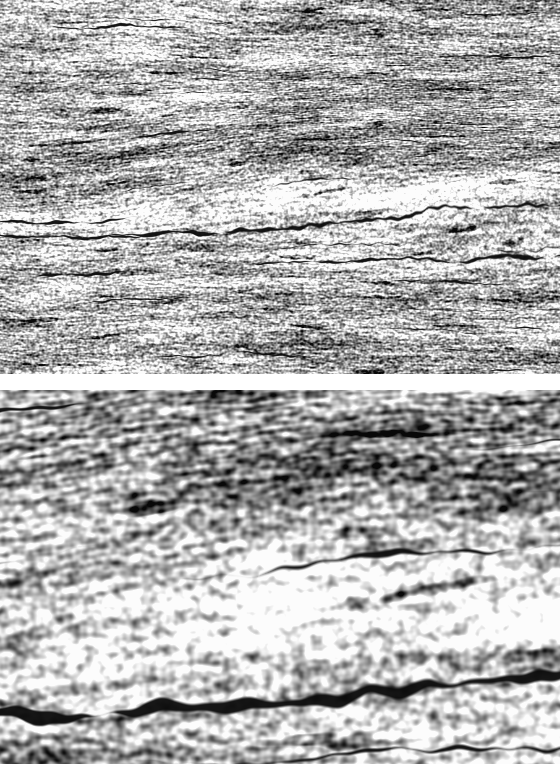
Top, the full canvas; bottom, a detail of the centre.
This texture is drawn by a WebGL 2 fragment shader. Its source:

```glsl
#version 300 es
precision highp float;
// Weathered grey wood: fine streaked grain, pale and dark bands, thin black cracks.

uniform vec2 u_resolution;
out vec4 fragColor;

float hash(vec2 p) {
    vec3 q = fract(p.xyx * vec3(0.1031, 0.1030, 0.0973));
    q += dot(q, q.yzx + 33.33);
    return fract((q.x + q.y) * q.z);
}

float cornerSlope(vec2 cell, vec2 offset) {
    float angle = 6.2832 * hash(cell + 200.0);
    return dot(vec2(cos(angle), sin(angle)), offset);
}

// Gradient noise, about -0.7 to 0.7
float noise(vec2 p) {
    vec2 i = floor(p), f = fract(p);
    vec2 w = f * f * f * (f * (f * 6.0 - 15.0) + 10.0);
    vec2 e = vec2(1.0, 0.0);
    return mix(mix(cornerSlope(i, f), cornerSlope(i + e, f - e), w.x),
               mix(cornerSlope(i + e.yx, f - e.yx), cornerSlope(i + 1.0, f - 1.0), w.x), w.y);
}

// Straightens the arching fibres: x runs along them, y across
vec2 grainSpace(vec2 p) {
    float middle = (p.y - 0.57) / 0.2;
    float arch = 0.11 * smoothstep(-0.1, 1.3, p.x) * exp(-middle * middle);
    float sag = 0.02 * p.x * smoothstep(0.6, 0.95, p.y);
    float wander = 0.022 * noise(p * vec2(2.2, 3.5)) + 0.005 * noise(p * vec2(9.0, 14.0));
    return vec2(p.x, p.y - arch + sag + wander);
}

float band(float y, float centre, float width) {
    float d = (y - centre) / width;
    return exp(-d * d);
}

// Jagged tapering crack: x is its darkness, y the pale rim beside it
vec2 crack(vec2 q, vec2 centre, float halfLength, float width, float seed) {
    vec2 d = q - centre;
    float along = abs(d.x) / halfLength;
    if (along > 1.0 || abs(d.y) > 0.035) return vec2(0.0);
    d.y += 0.012 * noise(vec2(q.x * 7.0, seed)) + 0.005 * noise(vec2(q.x * 38.0, seed + 0.4));
    float taper = sqrt(1.0 - along);
    float halfWidth = width * taper * max(0.0, 0.75 + 1.5 * noise(vec2(q.x * 16.0, seed + 5.3)));
    float soft = max(0.0012, 0.7 / u_resolution.y);
    float dark = 1.0 - smoothstep(halfWidth - soft, halfWidth + soft, abs(d.y));
    return vec2(dark * smoothstep(0.0, 0.0012, halfWidth), taper * band(d.y, -0.008, 0.009));
}

void main() {
    vec2 p = gl_FragCoord.xy / u_resolution.y;
    vec2 q = grainSpace(p);

    // Broad tones
    float tone = 0.69;
    tone += 0.27 * band(q.y, 0.405, 0.042) - 0.11 * band(q.y, 0.53, 0.08);
    tone += 0.08 * band(q.y, 0.32, 0.03) - 0.05 * band(q.y, 0.2, 0.06);
    tone -= 0.12 * smoothstep(0.7, 1.5, p.x) * smoothstep(0.75, 1.0, p.y);
    tone += 0.28 * noise(q * vec2(1.4, 10.0)) + 0.28 * noise(q * vec2(3.0, 24.0) + 7.0);

    // Streaks along the fibres
    tone += 0.32 * noise(q * vec2(4.5, 48.0) + 13.0);
    tone += 0.36 * noise(q * vec2(9.0, 105.0) + 29.0);

    // Fine broken grain
    tone += 0.40 * noise(q * vec2(28.0, 150.0) + 41.0);
    tone += 0.55 * noise(q * vec2(75.0, 167.0) + 53.0);
    tone += 0.45 * noise(p * vec2(143.0, 157.0) + 67.0);

    // Short fissures
    float fissure = noise(q * vec2(5.5, 58.0) + 83.0) + 0.2 * noise(q * vec2(40.0, 90.0));
    tone -= 0.5 * smoothstep(0.36, 0.52, fissure);

    // Long cracks: two main ones, the rest scattered by height
    vec2 cracks = crack(q, vec2(0.55, 0.365), 1.1, 0.0042, 3.5);
    cracks = max(cracks, crack(q, vec2(1.15, 0.29), 0.6, 0.0038, 9.5));
    const int COUNT = 32;
    for (int i = 0; i < COUNT; i++) {
        float k = float(i);
        float size = hash(vec2(k, 3.0));
        vec2 centre = vec2(1.5 * hash(vec2(k, 11.0)),
                           -0.02 + 1.06 * (k + hash(vec2(k, 17.0))) / float(COUNT));
        float halfLength = 0.1 + 0.26 * hash(vec2(k, 23.0));
        cracks = max(cracks, crack(q, centre, halfLength, 0.0014 + 0.0028 * size * size, k * 3.7 + 20.5));
    }
    tone += 0.14 * cracks.y;
    tone = mix(clamp(tone, 0.03, 0.99), 0.04, 0.95 * cracks.x);

    fragColor = vec4(vec3(tone), 1.0);
}
```
